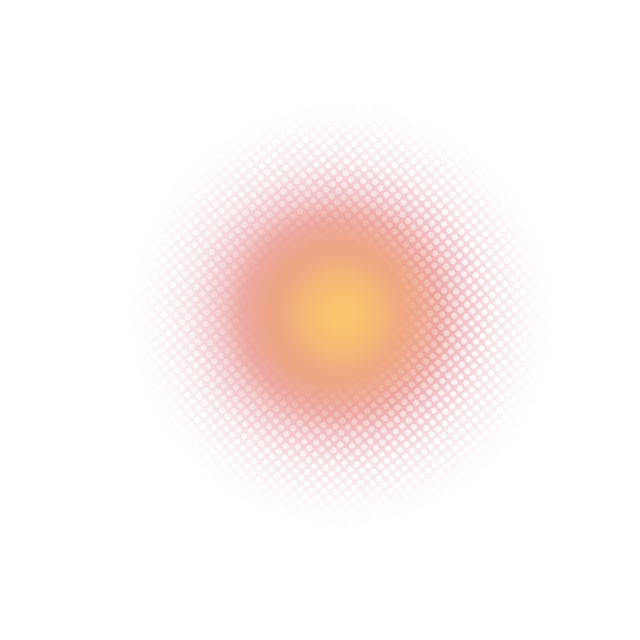
This background is drawn by a WebGL 1 fragment shader. Its source:

```glsl
precision highp float;

uniform vec2 u_resolution;

// Warm core fading through salmon and pink to white
vec3 glowColor(float r) {
  vec3 color = vec3(0.98, 0.77, 0.44);
  color = mix(color, vec3(0.97, 0.73, 0.46), smoothstep(0.015, 0.055, r));
  color = mix(color, vec3(0.935, 0.65, 0.52), smoothstep(0.045, 0.105, r));
  color = mix(color, vec3(0.925, 0.65, 0.62), smoothstep(0.10, 0.158, r));
  color = mix(color, vec3(0.95, 0.78, 0.80), smoothstep(0.145, 0.205, r));
  color = mix(color, vec3(0.97, 0.89, 0.90), smoothstep(0.19, 0.25, r));
  return mix(color, vec3(1.0), smoothstep(0.215, 0.345, r));
}

// Coverage of round dots on a tilted square lattice
float dotScreen(vec2 p, float pitch, float pixel) {
  float tilt = radians(40.0);
  mat2 turn = mat2(cos(tilt), -sin(tilt), sin(tilt), cos(tilt));
  vec2 cell = fract(turn * p / pitch + 0.5) - 0.5;
  float edge = (length(cell) - 0.37) * pitch;
  return 1.0 - smoothstep(-0.9 * pixel, 0.9 * pixel, edge);
}

void main() {
  float side = min(u_resolution.x, u_resolution.y);
  vec2 p = (gl_FragCoord.xy - 0.5 * u_resolution) / side + 0.5;

  vec3 color = glowColor(distance(p, vec2(0.534, 0.508)));

  // White dots strengthen away from a clear, slightly shifted middle
  float dotStrength = smoothstep(0.10, 0.30, distance(p, vec2(0.508, 0.513)));
  float dots = dotScreen(p - vec2(0.3446, 0.652), 0.0133, 1.0 / side);
  color = mix(color, vec3(1.0), dots * dotStrength);

  gl_FragColor = vec4(color, 1.0);
}
```
